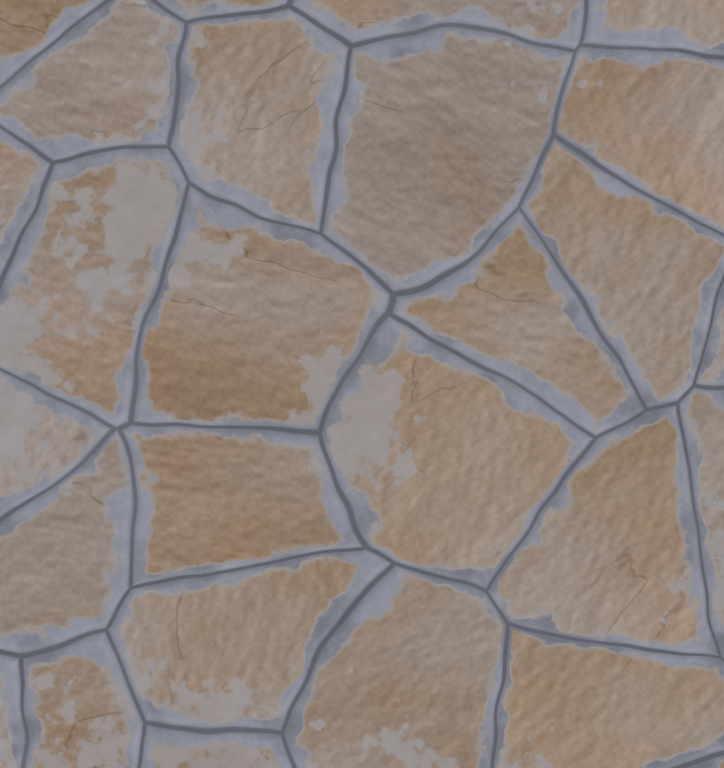
A WebGL 1 fragment shader for this texture:

```glsl
precision highp float;
// Irregular sandstone paving with ragged blue-grey mortar and dark curved joints.
uniform vec2 u_resolution;

float hash(vec2 p) {
  vec3 q = fract(vec3(p.xyx) * 0.1031);
  q += dot(q, q.yzx + 33.33);
  return fract((q.x + q.y) * q.z);
}

vec2 hash2(vec2 p) {
  return vec2(hash(p + 17.3), hash(p + 71.9));
}

float noise(vec2 p) {
  vec2 i = floor(p), f = fract(p);
  f = f * f * (3.0 - 2.0 * f);
  return mix(mix(hash(i), hash(i + vec2(1, 0)), f.x),
             mix(hash(i + vec2(0, 1)), hash(i + vec2(1, 1)), f.x), f.y);
}

float fbm(vec2 p) {
  float sum = 0.0, amp = 0.52;
  for (int i = 0; i < 5; i++) {
    sum += amp * noise(p);
    p = mat2(1.6, 1.2, -1.2, 1.6) * p + 7.1;
    amp *= 0.5;
  }
  return sum;
}

// Nearest stone: returns joint distance and the normal across that joint.
vec3 stoneJoint(vec2 p, out vec2 stone) {
  vec2 base = floor(p), nearest = vec2(0.0);
  float best = 99.0;
  stone = base;
  for (int y = -1; y <= 1; y++)
    for (int x = -1; x <= 1; x++) {
      vec2 cell = base + vec2(x, y);
      vec2 r = cell + 0.04 + 0.92 * hash2(cell) - p;
      if (dot(r, r) < best) { best = dot(r, r); nearest = r; stone = cell; }
    }
  vec3 joint = vec3(9.0, 0.0, 1.0);
  for (int y = -2; y <= 2; y++)
    for (int x = -2; x <= 2; x++) {
      vec2 cell = stone + vec2(x, y);
      vec2 r = cell + 0.04 + 0.92 * hash2(cell) - p;
      vec2 across = r - nearest;
      if (dot(across, across) > 0.0001) {
        vec2 n = normalize(across);
        float d = dot(0.5 * (r + nearest), n);
        if (d < joint.x) joint = vec3(d, n);
      }
    }
  return joint;
}

// Rough cleft surface, slightly stretched along the bedding.
float relief(vec2 p) {
  return fbm(p * vec2(17.0, 34.0)) + 0.35 * noise(p * vec2(75.0, 110.0));
}

void main() {
  vec2 p = gl_FragCoord.xy / u_resolution.y;
  float px = 1.0 / u_resolution.y;

  // Bend the joints gently, then find the stone.
  vec2 bend = vec2(noise(p * 5.0 + 3.0), noise(p * 5.0 + 40.0)) - 0.5;
  vec2 wobble = vec2(noise(p * 26.0), noise(p * 26.0 + 9.0)) - 0.5;
  vec2 stone;
  vec3 joint = stoneJoint((p + 0.07 * bend + 0.006 * wobble) * 4.1 + vec2(5.0, 11.0), stone);
  float d = joint.x / 4.1;
  vec2 tint = hash2(stone + 130.0);

  // Stone: mottled tan, bedding tilted differently in each slab.
  float tilt = (tint.x - 0.5) * 1.8 + 0.3;
  vec2 q = mat2(cos(tilt), -sin(tilt), sin(tilt), cos(tilt)) * p + tint * 9.0;
  float cloud = fbm(q * vec2(4.0, 7.0));
  float grain = noise(p * 210.0) - 0.5;
  float slope = relief(q) - relief(q + vec2(-0.003, 0.005));
  vec3 color = mix(vec3(0.575, 0.490, 0.410), vec3(0.580, 0.530, 0.500),
                   smoothstep(0.2, 0.75, cloud + 0.5 * (tint.y - 0.4)));
  float rust = smoothstep(0.55, 0.75, fbm(q * 5.0 + 31.0));
  color = mix(color, vec3(0.60, 0.48, 0.38), 0.5 * rust);
  color += 0.04 * (tint.x - 0.5) + 0.08 * (cloud - 0.5);
  color += 0.15 * slope + 0.035 * grain;

  // Sparse bedding cracks.
  float seam = abs(fbm(q * vec2(3.0, 9.0) + 60.0) - 0.5);
  float crack = (1.0 - smoothstep(0.0, 0.012, seam)) * smoothstep(0.55, 0.7, noise(q * 8.0 + 5.0));
  color -= 0.07 * crack;

  // Chalky bloom in patches and along the rims.
  float ragged = fbm(p * 24.0 + 12.0) - 0.5;
  float flakes = fbm(p * 55.0) - 0.5;
  float patches = noise(p * 4.3 + 22.0) + 0.5 * ragged + 0.5 * flakes;
  float bloom = smoothstep(0.77, 0.86, patches) * 0.75;
  float width = 0.007 + 0.015 * noise(p * 6.0 + 50.0);
  float edge = d + 0.045 * ragged + 0.016 * flakes;
  float rim = 1.0 - smoothstep(width + 0.002, width + 0.010, edge);
  color = mix(color, vec3(0.595, 0.585, 0.595) + 0.06 * flakes, max(bloom, 0.7 * rim));

  // Mortar smear, shaded by the side of the joint it lies on.
  float mortar = 1.0 - smoothstep(width - 0.002, width + 0.003, edge);
  mortar = max(mortar, 1.0 - smoothstep(0.005, 0.009, d));
  float side = dot(joint.yz, normalize(vec2(-0.6, 0.8)));
  vec3 mortarColor = mix(vec3(0.46, 0.47, 0.515), vec3(0.545, 0.555, 0.61),
                         smoothstep(0.25, 0.6, fbm(p * 19.0 + 80.0)));
  mortarColor += 0.07 * flakes + 0.025 * grain;
  mortarColor -= 0.045 * side * (1.0 - smoothstep(0.004, 0.014, d));
  color = mix(color, mortarColor, 0.92 * mortar);

  // Tooled groove with a soft shadow and a narrow dark core.
  float groove = 0.0015 + 0.0016 * noise(p * 13.0 + 4.0);
  float shadow = 1.0 - smoothstep(groove, groove + 0.006, d);
  float core = 1.0 - smoothstep(groove - px, groove + max(px, 0.0018), d);
  color = mix(color, vec3(0.45, 0.46, 0.50), 0.5 * shadow);
  color = mix(color, vec3(0.355, 0.36, 0.40), core * (0.65 + 0.3 * noise(p * 9.0)));

  gl_FragColor = vec4(clamp(color, 0.0, 1.0), 1.0);
}
```
